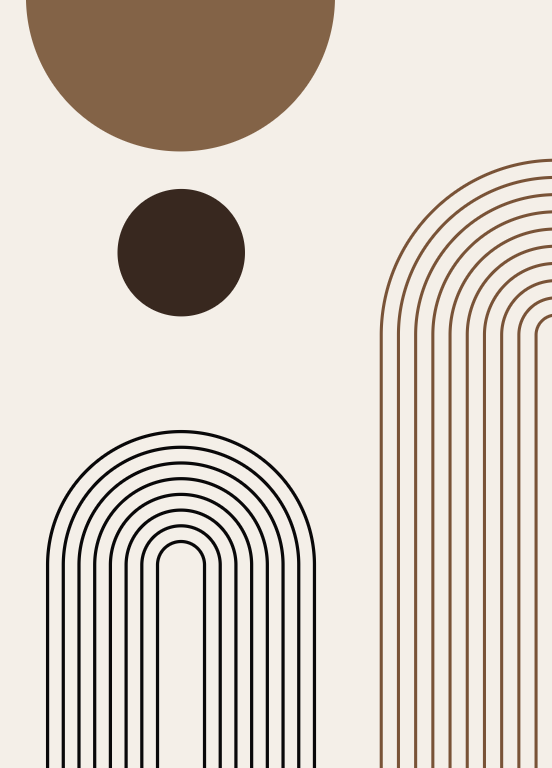
Write a Shadertoy shader that draws this background.

```glsl
// Minimal wall print: two earth-toned discs and two nested line arches on cream.

// Soft coverage of a signed distance, one pixel wide
float coverage(float dist) {
    return clamp(0.5 - dist * iResolution.y, 0.0, 1.0);
}

float disc(vec2 p, vec2 center, float radius) {
    return length(p - center) - radius;
}

// Evenly spaced half-circle lines that continue straight down as legs
float nestedArches(vec2 p, vec2 center, float innerRadius, float gap, float count, float halfWidth) {
    vec2 q = p - center;
    float radius = length(vec2(q.x, max(q.y, 0.0)));
    float index = clamp(round((radius - innerRadius) / gap), 0.0, count - 1.0);
    return abs(radius - innerRadius - index * gap) - halfWidth;
}

void mainImage(out vec4 fragColor, in vec2 fragCoord) {
    // Canvas height is one unit
    vec2 p = fragCoord / iResolution.y;

    vec3 cream = vec3(0.955, 0.937, 0.910);
    vec3 tan = vec3(0.514, 0.388, 0.278);
    vec3 umber = vec3(0.220, 0.157, 0.122);
    vec3 sienna = vec3(0.475, 0.325, 0.215);
    vec3 ink = vec3(0.035, 0.030, 0.035);

    vec3 color = cream;

    // Discs
    color = mix(color, tan, coverage(disc(p, vec2(0.2350, 1.0040), 0.2012)));
    color = mix(color, umber, coverage(disc(p, vec2(0.2360, 0.6710), 0.0830)));

    // Tall arch at the right, short arch at the left
    float tallArch = nestedArches(p, vec2(0.7240, 0.5638), 0.0260, 0.0224, 10.0, 0.0020);
    float shortArch = nestedArches(p, vec2(0.2357, 0.2643), 0.0306, 0.02045, 8.0, 0.0021);
    color = mix(color, sienna, coverage(tallArch));
    color = mix(color, ink, coverage(shortArch));

    fragColor = vec4(color, 1.0);
}
```
